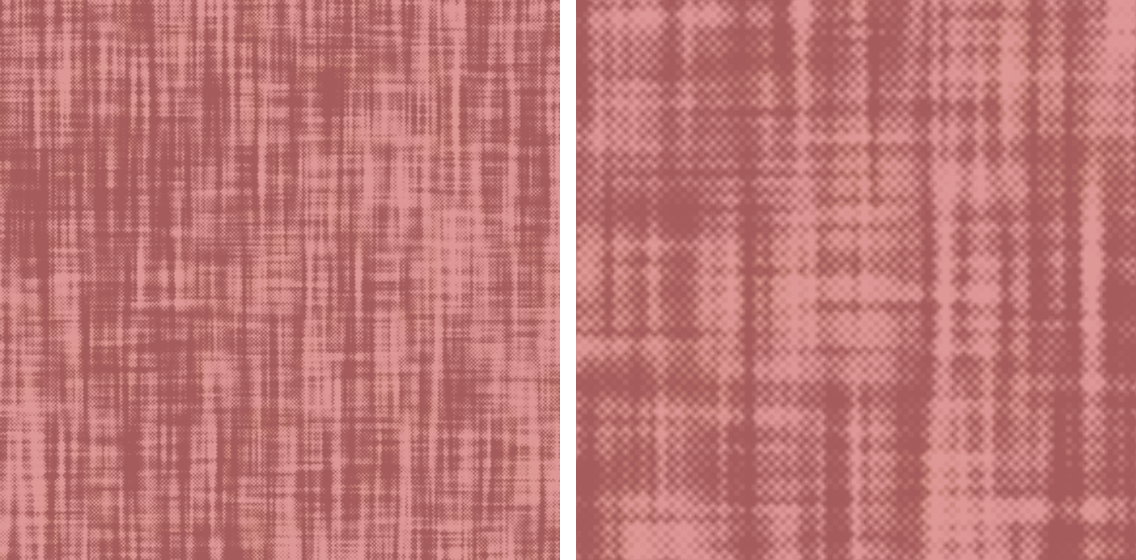
Left, the full canvas; right, a detail of the centre.
Reproduce this texture procedurally as a WebGL 2 fragment shader.

```glsl
#version 300 es
precision highp float;
// Rose woven linen: a fine checker weave broken up by long uneven threads.

uniform vec2 u_resolution;
out vec4 fragColor;

const float PI = 3.14159;

float hash(vec2 p) {
    vec3 q = fract(vec3(p.xyx) * 0.1031);
    q += dot(q, q.yzx + 33.33);
    return fract((q.x + q.y) * q.z);
}

// Value noise in the range -1 to 1.
float noise(vec2 p) {
    vec2 cell = floor(p);
    vec2 f = fract(p);
    f = f * f * (3.0 - 2.0 * f);
    float low = mix(hash(cell), hash(cell + vec2(1.0, 0.0)), f.x);
    float high = mix(hash(cell + vec2(0.0, 1.0)), hash(cell + vec2(1.0, 1.0)), f.x);
    return 2.0 * mix(low, high, f.y) - 1.0;
}

// Threads running upward: faint bands, slubs and fine yarns.
float warpTone(vec2 uv) {
    return 0.26 * noise(uv * vec2(27.0, 3.5) + 7.0)
         + 0.58 * noise(uv * vec2(92.0, 6.0) + 31.0)
         + 0.52 * noise(uv * vec2(190.0, 10.0) + 83.0);
}

// Threads running across, shorter and fainter.
float weftTone(vec2 uv) {
    return 0.26 * noise(uv * vec2(10.0, 85.0) + 147.0)
         + 0.40 * noise(uv * vec2(16.0, 190.0) + 211.0);
}

// Crisp light and dark cells: the tone decides how far each dot spreads.
float weave(vec2 uv) {
    vec2 thread = sin(uv * 288.0 * PI);
    float patches = 0.14 * noise(uv * vec2(9.0, 6.0) + 59.0);
    float grain = 0.12 * noise(uv * 150.0 + 17.0);
    float tone = warpTone(uv) + weftTone(uv) + patches + grain;
    return smoothstep(-0.16, 0.30, tone + 0.64 * thread.x * thread.y);
}

void main() {
    vec2 uv = gl_FragCoord.xy / u_resolution.y;

    // Average a small square so the dots melt softly together
    float light = 0.0;
    for (int i = 0; i < 16; i++) {
        vec2 offset = (vec2(i % 4, i / 4) - 1.5) / 4.0;
        light += weave(uv + offset * 0.0033) / 16.0;
    }

    vec3 color = mix(vec3(0.648, 0.358, 0.358), vec3(0.872, 0.595, 0.590), light);

    // Faint warm cast in the half tones
    float warmth = max(noise(uv * vec2(22.0, 16.0) + 101.0), 0.0);
    color += vec3(0.005, 0.012, -0.02) * warmth * 4.0 * light * (1.0 - light);

    fragColor = vec4(color, 1.0);
}
```
